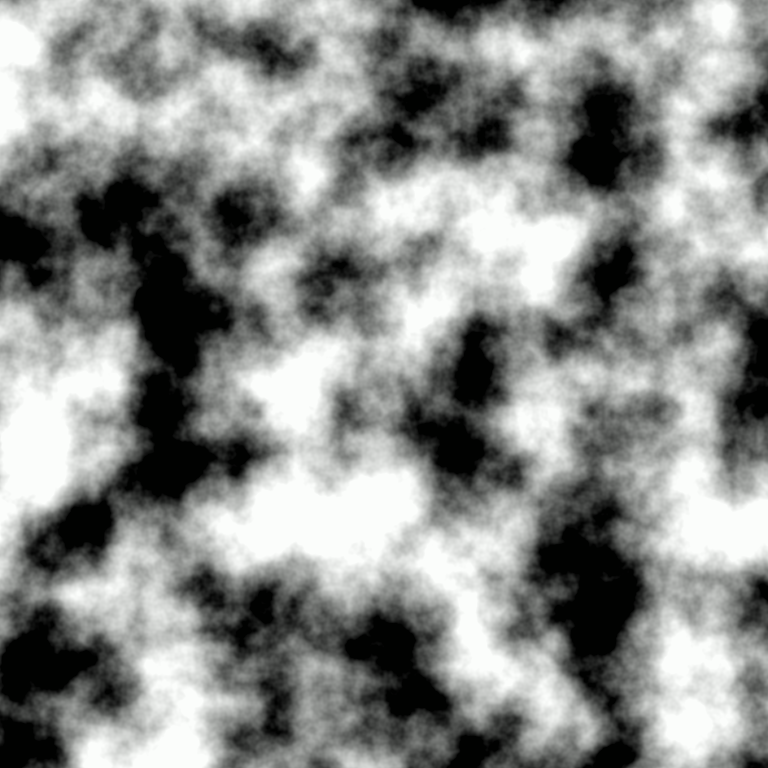
A three.js fragment shader for this texture:

```glsl
// Soft monochrome clouds: black hollows and white patches joined by mottled grey.
// Octaves of gradient noise are summed, scaled to unit spread, then passed
// through a gentle tone curve that clips at both ends.

varying vec2 vUv;

const float BASE_CELLS = 5.5;      // lattice cells across the canvas
const int OCTAVES = 6;
const float PERSISTENCE = 0.52;    // amplitude ratio of successive octaves
const float LACUNARITY = 2.0;      // frequency ratio of successive octaves
const float NOISE_SPREAD = 0.2157; // standard deviation of a single octave
const vec2 SEED = vec2(17.3, 41.7);
const vec2 OCTAVE_SHIFT = vec2(23.19, 11.57);

const float MID_TONE = 0.595;      // tone at the mean of the noise
const float CONTRAST = 0.365;      // tone change per standard deviation
const float SHOULDER = 0.05;       // compresses lights, deepens darks
const vec3 BLACK = vec3(0.004, 0.006, 0.004);
const vec3 WHITE = vec3(0.984, 0.992, 0.984);
const vec3 MID_TINT = vec3(-0.001, 0.004, -0.001);

// Unit gradient with a random direction for each lattice corner
vec2 cornerGradient(vec2 corner) {
  vec3 p = fract(corner.xyx * vec3(0.1031, 0.1030, 0.0973));
  p += dot(p, p.yzx + 33.33);
  float angle = 6.28318 * fract((p.x + p.y) * p.z);
  return vec2(cos(angle), sin(angle));
}

// Gradient noise, zero mean, with quintic interpolation
float gradientNoise(vec2 p) {
  vec2 cell = floor(p);
  vec2 f = p - cell;
  vec2 fade = f * f * f * (f * (f * 6.0 - 15.0) + 10.0);
  vec2 right = vec2(1.0, 0.0);
  vec2 up = vec2(0.0, 1.0);
  float a = dot(cornerGradient(cell), f);
  float b = dot(cornerGradient(cell + right), f - right);
  float c = dot(cornerGradient(cell + up), f - up);
  float d = dot(cornerGradient(cell + 1.0), f - 1.0);
  return mix(mix(a, b, fade.x), mix(c, d, fade.x), fade.y);
}

// Layered noise divided by its expected standard deviation
float cloudField(vec2 p) {
  float sum = 0.0;
  float variance = 0.0;
  float amplitude = 1.0;
  for (int i = 0; i < OCTAVES; i++) {
    sum += amplitude * gradientNoise(p);
    variance += amplitude * amplitude;
    amplitude *= PERSISTENCE;
    p = p * LACUNARITY + OCTAVE_SHIFT;
  }
  return sum / (NOISE_SPREAD * sqrt(variance));
}

void main() {
  float field = cloudField(vUv * BASE_CELLS + SEED);

  // Tone curve, clipped to solid black and white
  float tone = MID_TONE + CONTRAST * field - SHOULDER * field * field;
  tone = clamp(tone, 0.0, 1.0);

  // Nearly neutral greys with a trace of green in the middle
  vec3 color = mix(BLACK, WHITE, tone) + MID_TINT * 4.0 * tone * (1.0 - tone);
  gl_FragColor = vec4(color, 1.0);
}
```
